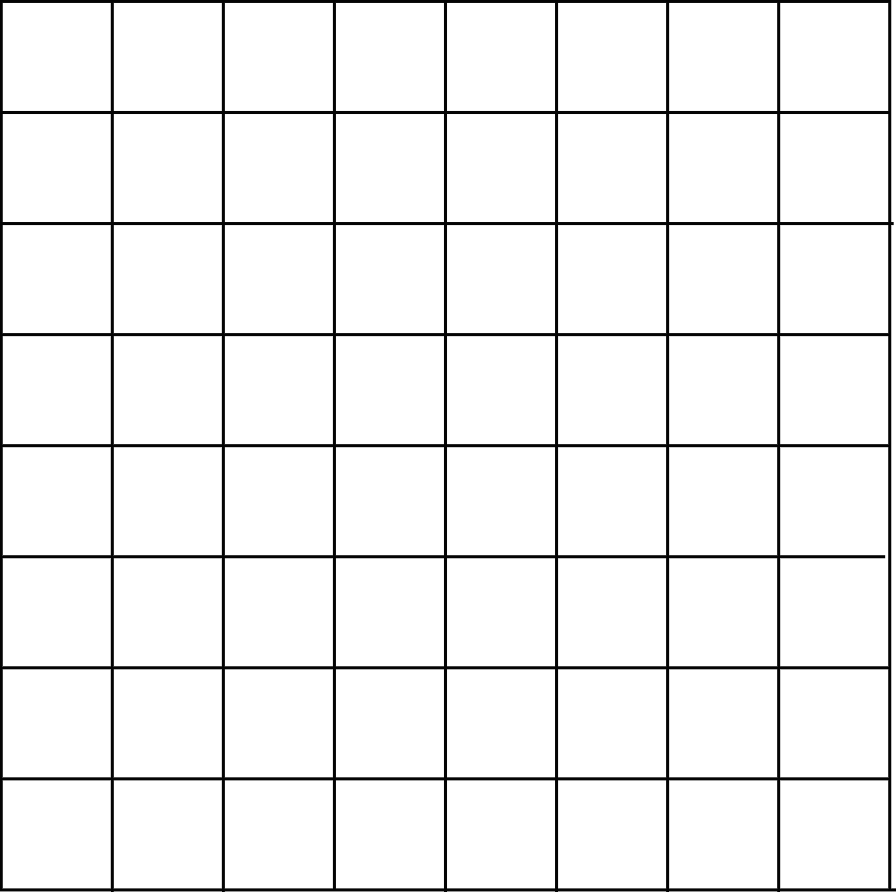
Write a Shadertoy shader that draws this pattern.

```glsl
// Eight by eight grid of thin black ruled lines on white, with uneven line ends.

const float CELLS = 8.0;
const float PITCH = 0.12395;        // line spacing, in canvas widths
const float LINE_WIDTH = 0.0034;
const vec2 FIRST_LINE = vec2(0.0014, 0.0016); // from the top left corner
const vec3 PAPER = vec3(1.0);
const vec3 INK = vec3(0.015);

// How far each line runs past the last crossing, in line widths.
const float ROW_OVERRUN[9] = float[9](0.5, 0.5, 1.3, 0.5, 0.5, -1.5, 0.5, 0.5, 3.0);
const float COLUMN_OVERRUN[9] = float[9](0.5, 2.0, 2.0, 0.5, 2.0, 2.0, 2.0, 2.0, 0.2);

// Index of the ruled line closest to a position across the lines.
int nearestLine(float across) {
    return int(clamp(floor(across / PITCH + 0.5), 0.0, CELLS));
}

// Smoothed coverage of one line, bounded in width and at both ends.
float lineCoverage(float across, float along, int index, float overrun, float pixel) {
    float side = abs(across - float(index) * PITCH) - 0.5 * LINE_WIDTH;
    float lineEnd = CELLS * PITCH + overrun * LINE_WIDTH;
    float ends = max(-0.5 * LINE_WIDTH - along, along - lineEnd);
    return clamp(0.5 - side / pixel, 0.0, 1.0) * clamp(0.5 - ends / pixel, 0.0, 1.0);
}

void mainImage(out vec4 fragColor, in vec2 fragCoord) {
    // Measure rightward and downward from the first crossing.
    float pixel = 1.0 / iResolution.x;
    vec2 p = vec2(fragCoord.x, iResolution.y - fragCoord.y) * pixel - FIRST_LINE;

    int column = nearestLine(p.x);
    int row = nearestLine(p.y);
    float vertical = lineCoverage(p.x, p.y, column, COLUMN_OVERRUN[column], pixel);
    float horizontal = lineCoverage(p.y, p.x, row, ROW_OVERRUN[row], pixel);

    fragColor = vec4(mix(PAPER, INK, max(vertical, horizontal)), 1.0);
}
```
